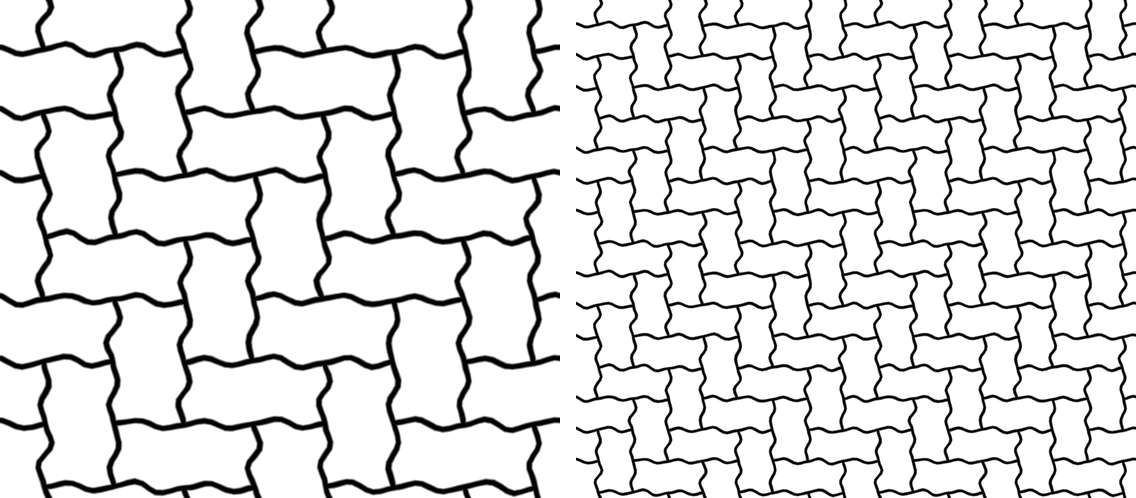
Left, the tile; right, the same tile 2 across and 2 down.
Write a Shadertoy shader that draws this pattern.

```glsl
// Herringbone paving of wavy-edged blocks, drawn as black hand-inked joints on white.

const float CELLS = 8.0;                      // lattice cells per canvas side; the bond repeats every 4
const vec2 LATTICE_SHIFT = vec2(0.63, 0.18);  // offset of the first joint, in cells
const float WAVE_HEIGHT = 0.069;
const float JOINT_JITTER = 0.026;
const float HALF_WIDTH = 0.040;
const float EDGE_SOFTNESS = 0.020;
const int SEGMENTS = 10;
const float PI = 3.14159;
const vec3 PAPER = vec3(1.0);
const vec3 INK = vec3(0.012);

// Two random values in -1..1 for a lattice point that wraps at the given period
vec2 hashWrapped(vec2 point, float period, uint seed) {
    uvec2 k = uvec2(mod(point, period));
    uint h = k.x * 1597334677u ^ k.y * 3812015801u ^ (seed + 1u) * 2654435769u;
    h = (h ^ (h >> 15)) * 2246822519u;
    h = (h ^ (h >> 13)) * 3266489917u;
    h ^= h >> 16;
    return vec2(h & 65535u, h >> 16) / 32767.5 - 1.0;
}

// Gradient noise that wraps at the given period
float gradientNoise(vec2 p, float period, uint seed) {
    vec2 i = floor(p), f = p - i;
    vec2 u = f * f * f * (f * (f * 6.0 - 15.0) + 10.0);
    vec2 o = vec2(0.0, 1.0);
    float a = dot(hashWrapped(i, period, seed), f);
    float b = dot(hashWrapped(i + o.yx, period, seed), f - o.yx);
    float c = dot(hashWrapped(i + o.xy, period, seed), f - o.xy);
    float d = dot(hashWrapped(i + o.yy, period, seed), f - o.yy);
    return mix(mix(a, b, u.x), mix(c, d, u.x), u.y);
}

float segmentDistance(vec2 p, vec2 a, vec2 b) {
    vec2 pa = p - a, ba = b - a;
    return length(pa - ba * clamp(dot(pa, ba) / dot(ba, ba), 0.0, 1.0));
}

// Lattice point moved slightly off the grid
vec2 jointPosition(vec2 node) {
    return node + JOINT_JITTER * hashWrapped(node, CELLS, 1u);
}

// Every fourth edge along a lattice line is left out, which forms the bond
bool edgeIsDrawn(vec2 node, bool vertical) {
    float diagonal = mod(node.x - node.y, 4.0);
    return abs(diagonal - (vertical ? 2.0 : 3.0)) > 0.5;
}

// Point on a wavy edge: one crest, one trough, with uneven height and pace
vec2 edgePoint(vec2 from, vec2 to, vec2 side, vec2 variation, float t) {
    float pace = t + 0.035 * variation.x * sin(PI * t);
    float angle = 2.0 * PI * pace;
    float wave = sin(angle) - 0.3 * sin(2.0 * angle);
    float height = WAVE_HEIGHT * (1.0 + 0.22 * variation.y);
    return mix(from, to, t) + side * height * wave;
}

float edgeDistance(vec2 p, vec2 node, bool vertical, vec2 metric) {
    vec2 axis = vertical ? vec2(0.0, 1.0) : vec2(1.0, 0.0);
    vec2 side = vec2(-axis.y, axis.x);
    vec2 from = jointPosition(node), to = jointPosition(node + axis);
    vec2 variation = hashWrapped(node, CELLS, vertical ? 2u : 3u);
    float nearest = 1e3;
    vec2 last = from;
    for (int i = 1; i <= SEGMENTS; i++) {
        vec2 next = edgePoint(from, to, side, variation, float(i) / float(SEGMENTS));
        nearest = min(nearest, segmentDistance(p * metric, last * metric, next * metric));
        last = next;
    }
    return nearest;
}

// Distance to the four edges that meet at the closest lattice point
float jointDistance(vec2 p, vec2 metric) {
    vec2 node = round(p);
    float nearest = 1e3;
    for (int i = 0; i < 4; i++) {
        bool vertical = (i & 1) == 1;
        vec2 axis = vertical ? vec2(0.0, 1.0) : vec2(1.0, 0.0);
        vec2 start = node - axis * float(i / 2);
        if (edgeIsDrawn(start, vertical))
            nearest = min(nearest, edgeDistance(p, start, vertical, metric));
    }
    return nearest;
}

void mainImage(out vec4 fragColor, in vec2 fragCoord) {
    vec2 p = fragCoord / iResolution.xy * CELLS - LATTICE_SHIFT;
    vec2 metric = vec2(1.0, iResolution.y / iResolution.x);

    // Hand tremor and uneven pen pressure
    vec2 tremor = vec2(gradientNoise(p * 4.0, CELLS * 4.0, 4u),
                       gradientNoise(p * 4.0, CELLS * 4.0, 5u));
    float pressure = gradientNoise(p * 3.0, CELLS * 3.0, 6u);

    float d = jointDistance(p + 0.018 * tremor, metric);
    float halfWidth = HALF_WIDTH + 0.006 * pressure;
    float softness = max(EDGE_SOFTNESS, 0.7 * CELLS / iResolution.x);
    float ink = 1.0 - smoothstep(halfWidth - softness, halfWidth + softness, d);
    fragColor = vec4(mix(PAPER, INK, ink), 1.0);
}
```
